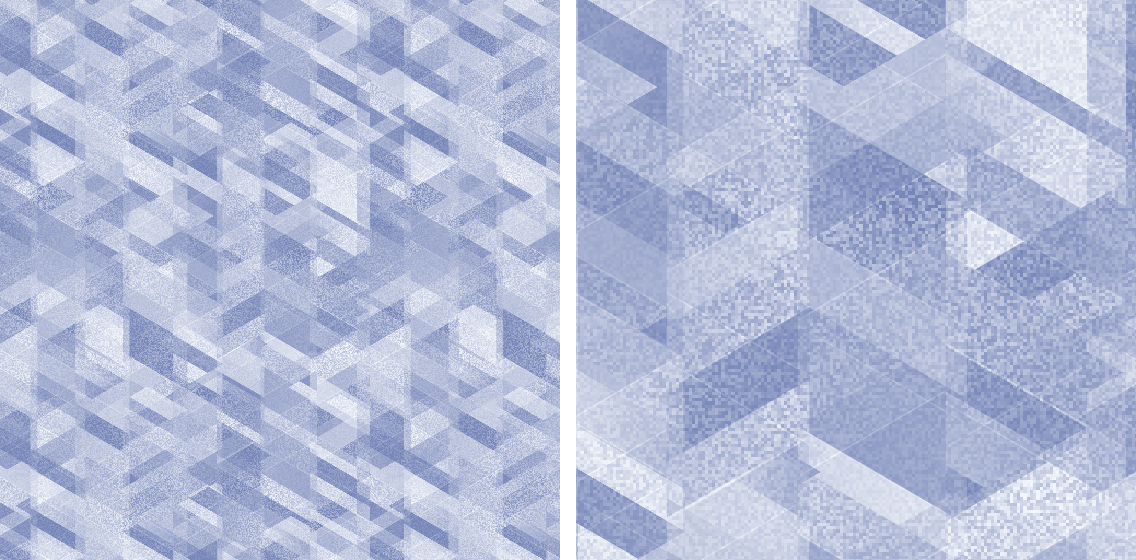
Left, the full canvas; right, a detail of the centre.
Write a WebGL 1 fragment shader that draws this pattern.

```glsl
precision highp float;
// Grainy translucent slanted bands in overlapping columns, forming a pale blue herringbone.
uniform vec2 u_resolution;

float hash(vec2 p) {
  vec3 q = fract(p.xyx * 0.1031);
  q += dot(q, q.yzx + 33.33);
  return fract((q.x + q.y) * q.z);
}

// Tone, grain strength and opacity of one band; u runs 0..1 across the column.
vec3 band(float k, float count, float seed, float u) {
  vec2 id = vec2(mod(k, count) + 3.0, seed);
  float tone = 0.1 + 0.72 * hash(id);
  float fade = hash(id + 41.0) - 0.5;
  float grain = 0.7 * hash(id + 83.0) * mix(1.0, 0.5 + sign(fade) * (u - 0.5), 0.6);
  return vec3(tone + 0.4 * fade * (u - 0.5), grain, hash(id + 127.0));
}

// Stack of bands with uneven heights; w holds a light hairline on some of the joints.
vec4 bands(float v, float count, float seed, float u, float pixel) {
  float f = v * count;
  float k = floor(f);
  vec2 id = vec2(mod(k, count) + 3.0, seed);
  float joint = f - k - 0.15 - 0.7 * hash(id + 211.0);
  float aa = 0.6 * pixel * count;
  vec3 b = mix(band(k - 1.0, count, seed, u), band(k, count, seed, u),
               smoothstep(-aa, aa, joint));
  float halfLine = 0.0006 * count;
  float line = 1.0 - smoothstep(halfLine, halfLine + aa, abs(joint));
  return vec4(b, line * step(0.4, hash(id + 307.0)));
}

// Shade and grain of one column: base bands, crossing bands, short accents where both meet.
vec2 column(float i, float x, float y, float u, float pixel) {
  float odd = mod(i, 2.0);
  float slope = mix(0.58, -0.58, odd);
  float along = (y - slope * x) / 0.703;
  float across = (y + slope * x) / 0.703;
  float seed = i * 7.0 + 5.0;
  vec4 base = bands(along, 19.0, seed, u, pixel);
  vec4 over = bands(across, 16.0, seed + 2.0, u, pixel);
  vec4 accent = bands(mix(across, along, odd), 24.0, seed + 4.0, u, pixel);
  vec4 cut = bands(mix(along, across, odd), 9.0, seed + 6.0, u, pixel);
  vec2 shade = mix(base.xy, over.xy, mix(0.8, 0.55, odd) * smoothstep(0.1, 0.7, over.z));
  float extreme = smoothstep(0.3, 0.55, accent.x);
  float shown = smoothstep(0.64, 0.67, accent.z) * smoothstep(0.36, 0.4, cut.z);
  shade = mix(shade, vec2(extreme, accent.y * 0.6), 0.6 * shown);
  shade.x += 0.12 * base.w + 0.15 * over.w;
  return shade;
}

void main() {
  vec2 p = gl_FragCoord.xy / u_resolution.y;
  float pixel = 1.0 / u_resolution.y;
  float x = p.x * 1.5 - 0.07;
  float aa = pixel * 0.75;

  // Eight columns per repeat; neighbours blend where they overlap.
  vec2 sum = vec2(0.0);
  float weight = 0.0;
  for (int n = 0; n < 8; n++) {
    float i = float(n);
    float left = (i + 0.15 * hash(vec2(i, 9.0))) / 8.0;
    float next = (i + 1.0 + 0.15 * hash(vec2(mod(i + 1.0, 8.0), 9.0))) / 8.0;
    float width = next - left + 0.004 + 0.035 * hash(vec2(i, 17.0));
    float d = mod(x - left + 0.3, 1.0) - 0.3;
    float mask = smoothstep(-aa, aa, d) * smoothstep(-aa, aa, width - d);
    if (mask > 0.0) {
      sum += mask * column(i, d / 1.5, p.y, d / width, pixel / 0.703);
      weight += mask;
    }
  }
  vec2 shade = sum / max(weight, 0.001);
  shade.x += 0.05 * max(weight - 1.0, 0.0);

  // Stippled grain
  float speck = hash(floor(p * 512.0) + 19.0) - 0.5;
  float t = clamp(shade.x + speck * (shade.y + 0.07), 0.0, 1.0);
  gl_FragColor = vec4(mix(vec3(0.46, 0.52, 0.72), vec3(0.95, 0.96, 0.98), t), 1.0);
}
```
